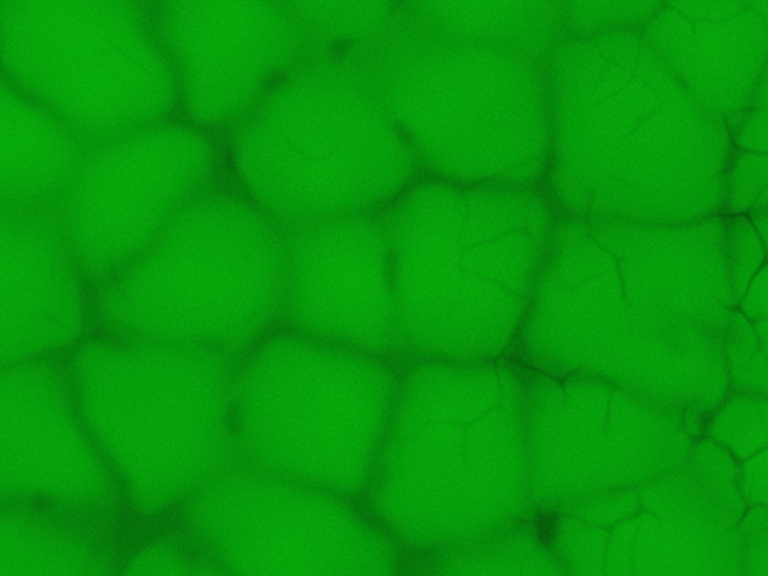
Give the GLSL for this texture, as a WebGL 2 fragment shader.

```glsl
#version 300 es
precision highp float;
// Soft green tissue: rounded pale cells parted by blurred dark seams.
// Warped cellular distances give the seams, a finer web of thin strands
// gathers at the right, and gradient noise adds uneven light and grain.

uniform vec2 u_resolution;
out vec4 fragColor;

vec2 hash2(vec2 cell) {
    uvec2 v = uvec2(ivec2(cell)) * 1664525u + 1013904223u;
    v.x += v.y * 1664525u;
    v.y += v.x * 1664525u;
    v ^= v >> 16u;
    v.x += v.y * 1664525u;
    v.y += v.x * 1664525u;
    v ^= v >> 16u;
    return vec2(v & 65535u) / 65535.0;
}

float gradientAt(vec2 cell, vec2 offset) {
    float angle = 6.2832 * hash2(cell).x;
    return dot(vec2(cos(angle), sin(angle)), offset);
}

// Gradient noise, roughly -0.7 to 0.7
float noise(vec2 p) {
    vec2 i = floor(p), f = p - i;
    vec2 u = f * f * f * (f * (f * 6.0 - 15.0) + 10.0);
    vec2 e = vec2(1.0, 0.0);
    return mix(mix(gradientAt(i, f), gradientAt(i + e, f - e), u.x),
               mix(gradientAt(i + e.yx, f - e.yx), gradientAt(i + 1.0, f - 1.0), u.x), u.y);
}

vec2 noise2(vec2 p) {
    return vec2(noise(p), noise(p + vec2(37.3, 71.9)));
}

// Narrow (x) and wide (y) seams between cells; they add up at junctions
vec2 seams(vec2 p, vec2 width) {
    vec2 home = floor(p);
    float dist[9];
    float nearest = 9.0;
    for (int k = 0; k < 9; k++) {
        vec2 cell = home + vec2(k % 3 - 1, k / 3 - 1);
        dist[k] = distance(p, cell + 0.5 + 0.8 * (hash2(cell) - 0.5));
        nearest = min(nearest, dist[k]);
    }
    vec2 total = vec2(-1.0);   // the nearest cell itself contributes one
    for (int k = 0; k < 9; k++) {
        vec2 gap = (dist[k] - nearest) / width;
        total += exp(-gap * gap);
    }
    return total;
}

void main() {
    vec2 p = gl_FragCoord.xy / u_resolution.y;
    vec2 warped = p + 0.05 * noise2(p * 4.5) + 0.018 * noise2(p * 13.0 + 5.0);

    // Uneven light, brighter toward the upper left
    float green = 0.642 + 0.035 * noise(p * 2.3 + 11.0) + 0.022 * noise(p * 7.0 + 3.0);
    green += 0.022 * smoothstep(0.9, 0.0, distance(p, vec2(0.1, 0.9)));

    // Broad seams, finer and crisper toward the right
    float rightward = smoothstep(0.75, 1.25, p.x);
    vec2 seam = seams(warped * 3.9 + vec2(2.3, 7.6), vec2(mix(0.17, 0.09, rightward), 0.45));
    float strength = smoothstep(-0.4, 0.4, noise(p * 4.0 + 19.0));
    green -= 0.026 * min(seam.y, 1.8);
    green -= (0.025 + 0.065 * strength) * min(seam.x, 1.6);

    // Small smudges where seams are heavy
    green -= 0.07 * min(seam.x, 1.3) * smoothstep(0.18, 0.5, noise(p * 11.0 + 41.0));

    // Thin strands, densest around a knot at the right
    float knot = exp(-7.0 * dot(p - vec2(1.2, 0.42), p - vec2(1.2, 0.42)));
    vec2 tangled = p + 0.04 * noise2(p * 9.0 + 23.0) + 0.012 * noise2(p * 26.0);
    float web = seams(tangled * 8.5 + 31.0, vec2(0.1, 0.3)).x;
    float broken = smoothstep(-0.15, 0.3, noise(p * 6.5 + 53.0));
    green -= min(web, 1.5) * broken * (0.11 * knot + 0.025 * rightward);

    // Dark heart of the knot
    vec2 heart = (tangled - vec2(1.24, 0.42)) / vec2(0.13, 0.045);
    green -= 0.08 * exp(-dot(heart, heart)) * (0.7 + noise(p * 22.0));

    // Faint wandering fibres
    float fibre = abs(noise(warped * 5.0 + 67.0));
    green -= 0.028 * smoothstep(0.05, 0.0, fibre) * smoothstep(0.05, 0.35, noise(p * 5.0 + 83.0));

    // Fine grain, turned off the pixel axes
    vec2 turned = mat2(0.82, 0.57, -0.57, 0.82) * p;
    green += 0.03 * noise(turned * 211.0) + 0.03 * noise(turned.yx * 157.0 + 9.0);

    green = clamp(green, 0.3, 0.72);
    fragColor = vec4(0.02 + 0.06 * max(green - 0.6, 0.0), green, 0.04, 1.0);
}
```
